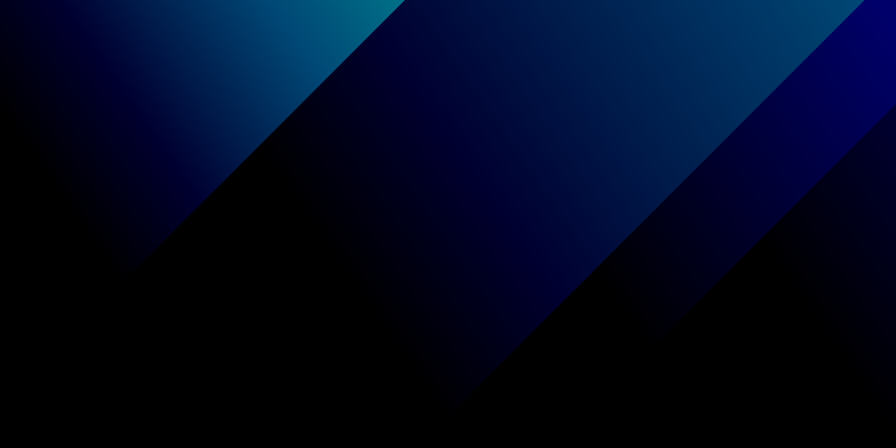
A Shadertoy shader for this background:

```glsl
// Diagonal overlapping panels that fade from black into navy, blue and teal.

#define FADE_AXIS vec2(0.82, 0.57)    // direction in which the panels brighten
#define EDGES vec3(0.904, 1.930, 2.232) // where each 45 degree edge meets the top
#define NAVY vec3(0.0, 0.0, 0.19)
#define OCEAN vec3(0.0, 0.28, 0.46)
#define TEAL vec3(0.0, 0.44, 0.53)
#define INDIGO vec3(0.0, 0.0, 0.42)
#define DUSK vec3(0.0, 0.0, 0.20)

// Position of t between two stops, limited to 0..1
float ramp(float start, float end, float t) {
    return clamp((t - start) / (end - start), 0.0, 1.0);
}

// Black to navy to ocean to teal; stops holds the four positions
vec3 oceanFade(vec4 stops, float t) {
    vec3 color = NAVY * ramp(stops.x, stops.y, t);
    color = mix(color, OCEAN, ramp(stops.y, stops.z, t));
    return mix(color, TEAL, ramp(stops.z, stops.w, t));
}

void mainImage(out vec4 fragColor, in vec2 fragCoord) {
    // Canvas height is one unit
    vec2 p = fragCoord / iResolution.y;
    float fade = dot(p, FADE_AXIS);

    // Panel fills, from left to right
    vec3 left = oceanFade(vec4(0.43, 0.68, 1.06, 1.31), fade);
    vec3 middle = oceanFade(vec4(0.85, 1.22, 2.15, 2.90), fade);
    vec3 strip = INDIGO * ramp(1.31, 2.18, fade);
    vec3 corner = DUSK * ramp(1.65, 2.08, fade);

    // Smooth coverage to the right of each diagonal edge
    float diagonal = p.x + 1.0 - p.y;
    float softness = 1.0 / iResolution.y;
    vec3 beyond = smoothstep(EDGES - softness, EDGES + softness, vec3(diagonal));

    vec3 color = mix(left, middle, beyond.x);
    color = mix(color, strip, beyond.y);
    color = mix(color, corner, beyond.z);
    fragColor = vec4(color, 1.0);
}
```
